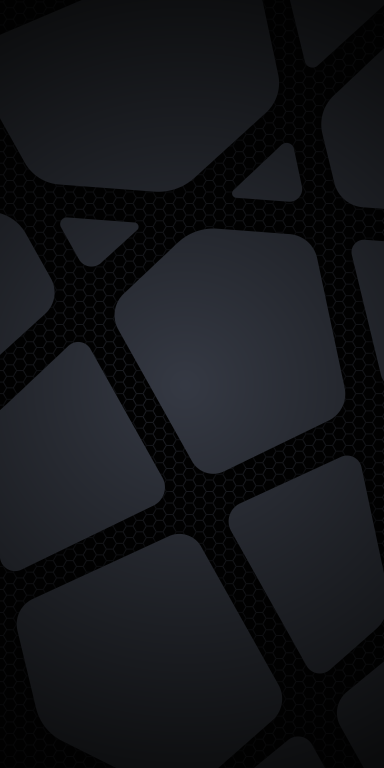
A Shadertoy shader for this background:

```glsl
// Dark rounded panels divided by crossing strips of honeycomb mesh, lit by a soft central glow.

#define GLOW_CENTER   vec2(0.482, 0.997)
#define GLOW_RADIUS   1.09
#define GLOW_COLOR    vec3(0.208, 0.224, 0.265)
#define EDGE_COLOR    vec3(0.040, 0.043, 0.047)
#define GAP_COLOR     vec3(0.004, 0.004, 0.005)
#define CORNER_LENGTH 0.060
#define CORNER_MAX    0.150
#define HEX_PITCH     0.030
#define WIRE_WIDTH    0.0013
#define WIRE_LIGHT    0.55

const int STRIP_COUNT = 9;

// Centre line of each strip: start.xy, end.xy
const vec4 AXIS[STRIP_COUNT] = vec4[STRIP_COUNT](
    vec4( 0.719,  2.000, 1.174,  0.000),
    vec4( 0.000,  1.004, 1.000,  1.931),
    vec4( 0.000,  1.489, 1.000,  1.414),
    vec4(-0.223,  2.000, 0.897,  0.000),
    vec4( 0.000,  0.445, 1.000,  0.918),
    vec4( 0.568, -0.039, 1.000,  0.328),
    vec4(-0.288,  1.188, 0.005, -0.030),
    vec4(-0.058,  0.035, 0.244, -0.116),
    vec4(-0.051,  2.029, 0.163,  2.120));

// Half width of each strip at its start and end
const vec2 HALF_WIDTH[STRIP_COUNT] = vec2[STRIP_COUNT](
    vec2(0.035, 0.065), vec2(0.053, 0.041), vec2(0.042, 0.042),
    vec2(0.044, 0.044), vec2(0.040, 0.051), vec2(0.029, 0.039),
    vec2(0.130, 0.130), vec2(0.130, 0.130), vec2(0.130, 0.130));

// Distance to the panel border, positive inside, with the nearest corner rounded
float panelDistance(vec2 p) {
    float near1 = 1e3, near2 = 1e3;
    vec2 normal1 = vec2(1.0, 0.0), normal2 = vec2(0.0, 1.0);
    for (int i = 0; i < STRIP_COUNT; i++) {
        vec2 span = AXIS[i].zw - AXIS[i].xy;
        vec2 rel = p - AXIS[i].xy;
        vec2 normal = normalize(vec2(-span.y, span.x));
        float along = clamp(dot(rel, span) / dot(span, span), 0.0, 1.0);
        float side = dot(rel, normal);
        float d = abs(side) - mix(HALF_WIDTH[i].x, HALF_WIDTH[i].y, along);
        normal *= side > 0.0 ? -1.0 : 1.0;
        if (d < near1) {
            near2 = near1; normal2 = normal1;
            near1 = d;     normal1 = normal;
        } else if (d < near2) {
            near2 = d;     normal2 = normal;
        }
    }

    // Radius from the opening angle; acute corners stay tighter
    float c = clamp(dot(normal1, normal2), -0.99, 0.99);
    float halfTan = sqrt((1.0 + c) / (1.0 - c));
    float radius = min(CORNER_LENGTH * halfTan * min(halfTan, 1.0), CORNER_MAX);
    float e1 = radius - near1, e2 = radius - near2;
    if (e2 <= c * e1) return near1;
    return radius - sqrt((e1 * e1 + e2 * e2 - 2.0 * c * e1 * e2) / (1.0 - c * c));
}

// Distance to the nearest border of a flat-topped hexagon grid
float hexEdge(vec2 p) {
    vec2 cell = HEX_PITCH * vec2(1.7320508, 1.0);
    vec2 a = mod(p, cell) - 0.5 * cell;
    vec2 b = mod(p - 0.5 * cell, cell) - 0.5 * cell;
    vec2 h = abs(dot(a, a) < dot(b, b) ? a : b);
    return 0.5 * HEX_PITCH - max(h.y, dot(h, vec2(0.8660254, 0.5)));
}

void mainImage(out vec4 fragColor, in vec2 fragCoord) {
    float pixel = 2.0 / iResolution.y;
    vec2 p = fragCoord * pixel;

    // Radial light shared by panels and mesh
    float falloff = clamp(length(p - GLOW_CENTER) / GLOW_RADIUS, 0.0, 1.0);
    vec3 light = mix(GLOW_COLOR, EDGE_COLOR, falloff);

    // Mesh, slightly shaded beside the panels
    float panel = panelDistance(p);
    float wire = clamp((WIRE_WIDTH - hexEdge(p)) / pixel + 0.5, 0.0, 1.0);
    float shade = mix(0.6, 1.0, smoothstep(0.0, 0.025, -panel));
    vec3 mesh = mix(GAP_COLOR, light * WIRE_LIGHT * shade, wire);

    float cover = clamp(panel / pixel + 0.5, 0.0, 1.0);
    fragColor = vec4(mix(mesh, light, cover), 1.0);
}
```
